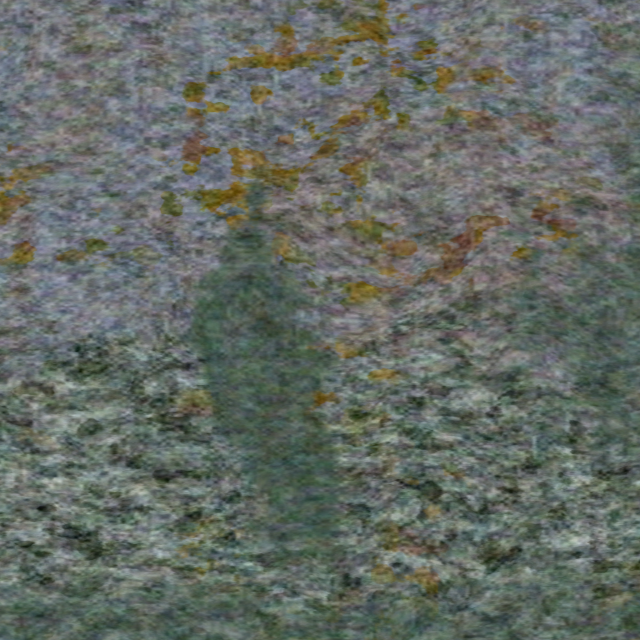
A three.js fragment shader for this texture:

```glsl
varying vec2 vUv;

const vec3 LAVENDER = vec3(0.450, 0.475, 0.520);
const vec3 MAUVE    = vec3(0.465, 0.445, 0.435);
const vec3 MEADOW   = vec3(0.385, 0.430, 0.410);
const vec3 FOLIAGE  = vec3(0.275, 0.345, 0.305);
const vec3 MINT     = vec3(0.540, 0.590, 0.570);
const vec3 SHADOW   = vec3(0.200, 0.240, 0.190);
const vec3 OCHRE    = vec3(0.460, 0.370, 0.120);
const vec3 OLIVE    = vec3(0.350, 0.370, 0.210);
const vec3 RUST     = vec3(0.420, 0.325, 0.250);

const vec2 PATCH_SCALE  = vec2(6.0, 8.0);
const vec2 FLECK_SCALE  = vec2(27.0, 42.0);
const vec2 STROKE_SCALE = vec2(24.0, 68.0);
const vec2 DAB_SCALE    = vec2(52.0, 92.0);
const vec2 GRAIN_SCALE  = vec2(150.0, 225.0);
const float WARP = 0.035;
const float DAB_CONTRAST = 0.30;
const float GRAIN_CONTRAST = 0.17;
const float TINT_CONTRAST = 0.12;

float hash(vec2 p) {
  return fract(sin(dot(p, vec2(127.1, 311.7))) * 43758.5453);
}

float noise(vec2 p) {
  vec2 i = floor(p);
  vec2 f = fract(p);
  f = f * f * (3.0 - 2.0 * f);
  return mix(mix(hash(i), hash(i + vec2(1.0, 0.0)), f.x),
             mix(hash(i + vec2(0.0, 1.0)), hash(i + vec2(1.0, 1.0)), f.x), f.y);
}

// Four octaves, normalised to 0..1
float fbm(vec2 p) {
  float sum = 0.0;
  float weight = 0.533;
  for (int i = 0; i < 4; i++) {
    sum += weight * noise(p);
    p = p * 2.03 + vec2(17.3, 9.1);
    weight *= 0.5;
  }
  return sum;
}

// Soft ragged disc, 1 at the centre
float blob(vec2 p, vec2 center, vec2 radius, float rough) {
  return 1.0 - smoothstep(0.55, 1.15, length((p - center) / radius) + rough);
}

// Pointed crown that drops into a leaning column
float treeMask(vec2 p, float rough) {
  float lower = 1.0 - smoothstep(0.15, 0.48, p.y);
  float axis = 0.4 + 0.07 * lower;
  float halfWidth = 0.1 * clamp((0.71 - p.y) / 0.23, -0.5, 1.0) - 0.03 * lower;
  float d = abs(p.x - axis) - halfWidth + 0.09 * rough;
  return (1.0 - smoothstep(-0.018, 0.018, d)) * smoothstep(0.04, 0.2, p.y);
}

void main() {
  // Gently bend the stroke direction
  vec2 bend = vec2(fbm(vUv * 4.0 + 3.0), fbm(vUv * 5.0 + 41.0)) - 0.5;
  vec2 p = vUv + WARP * bend;
  float rough = fbm(vUv * vec2(22.0, 30.0) + 7.0) - 0.5;
  float broad = fbm(vUv * PATCH_SCALE + 23.0);

  // Large areas: haze above, meadow below, dark foliage
  float haze = smoothstep(0.34, 0.54, vUv.y + 0.35 * (broad - 0.5) + 0.25 * rough);
  float warm = blob(vUv, vec2(0.68, 0.6), vec2(0.34, 0.28), rough);
  warm = clamp(0.75 * warm + smoothstep(0.45, 0.65, fbm(p * 9.0 + 61.0)) * 0.6, 0.0, 1.0);
  vec3 color = mix(MEADOW, mix(LAVENDER, MAUVE, warm), haze);

  float tree = treeMask(vUv, rough);
  float thicket = blob(vUv, vec2(1.0, 0.48), vec2(0.22, 0.2), 1.6 * rough);
  thicket = max(thicket, 0.6 * blob(vUv, vec2(1.02, 0.82), vec2(0.08, 0.18), 1.6 * rough));
  float base = 1.0 - smoothstep(0.02, 0.14, vUv.y + 0.2 * (broad - 0.5) + 0.1 * rough);
  float green = max(tree, max(0.8 * thicket, 0.75 * base));
  color = mix(color, FOLIAGE, 0.9 * green);

  // Pale and dark strokes, strongest in the meadow
  float openMeadow = (1.0 - haze) * (1.0 - green);
  float pale = smoothstep(0.51, 0.67, fbm(p * STROKE_SCALE + 11.0));
  float dark = smoothstep(0.54, 0.70, fbm(p * STROKE_SCALE * vec2(1.2, 0.8) + 83.0));
  color = mix(color, MINT, pale * (0.25 + 0.5 * openMeadow - 0.12 * green));
  color = mix(color, SHADOW, dark * (0.35 + 0.35 * openMeadow));

  // Clustered ochre, olive and rust flecks
  float cluster = smoothstep(0.46, 0.62, fbm(p * PATCH_SCALE + 131.0));
  float fleck = smoothstep(0.51, 0.63, fbm(p * FLECK_SCALE + 57.0));
  float hue = fbm(p * 14.0 + 211.0);
  vec3 earth = mix(OCHRE, OLIVE, smoothstep(0.48, 0.64, hue));
  earth = mix(RUST, earth, smoothstep(0.34, 0.46, hue));
  float earthAmount = fleck * (0.12 + 0.8 * cluster) * mix(0.6, 1.0, haze);
  color = mix(color, earth, earthAmount * (1.0 - 0.8 * green));

  // Small dabs and grain in brightness, then in tint
  float dab = fbm(p * DAB_SCALE + 5.0) - 0.5;
  float grain = noise(p * GRAIN_SCALE) - 0.5;
  float strength = mix(1.0, 0.65, green) + 0.3 * openMeadow;
  color += strength * (DAB_CONTRAST * dab + GRAIN_CONTRAST * grain);
  vec3 tint = vec3(fbm(p * DAB_SCALE * 0.8 + 301.0),
                   fbm(p * DAB_SCALE * 0.8 + 401.0),
                   fbm(p * DAB_SCALE * 0.8 + 503.0)) - 0.5;
  color += TINT_CONTRAST * tint * vec3(1.0, 0.8, 1.2);

  gl_FragColor = vec4(clamp(color, 0.0, 1.0), 1.0);
}
```
